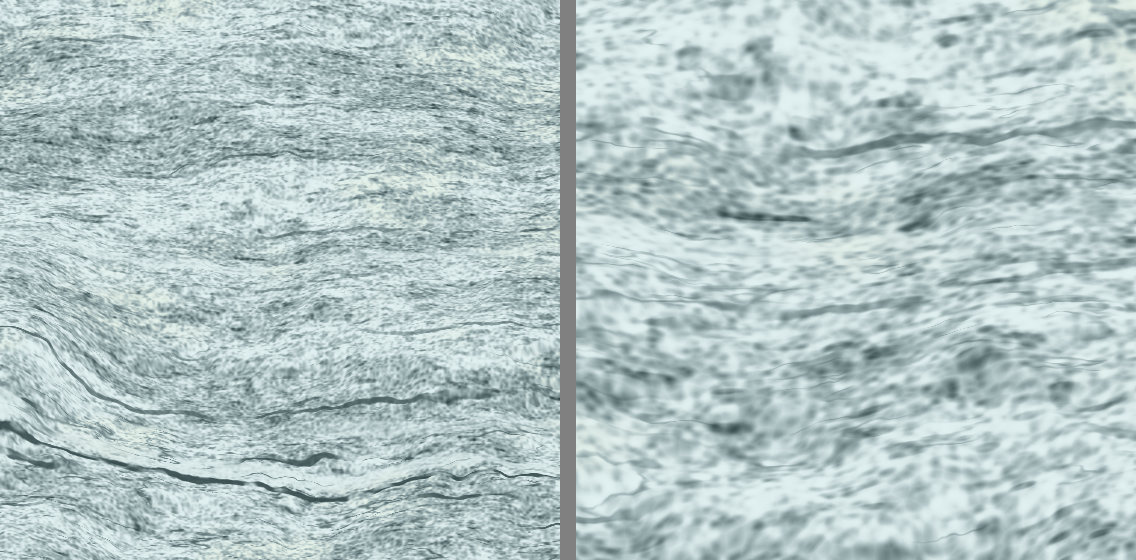
Left: the whole. Right: its middle third, enlarged.
Write a Shadertoy shader that draws this texture.

```glsl
// Pale grey-green gneiss: folded, grainy strata with white bands and broken dark mica veins.

float hash(vec2 p) {
    vec3 q = fract(vec3(p.xyx) * 0.1031);
    q += dot(q, q.yzx + 33.33);
    return fract((q.x + q.y) * q.z);
}

float valueNoise(vec2 p) {
    vec2 i = floor(p), f = fract(p);
    f = f * f * (3.0 - 2.0 * f);
    float low = mix(hash(i), hash(i + vec2(1, 0)), f.x);
    float high = mix(hash(i + vec2(0, 1)), hash(i + vec2(1, 1)), f.x);
    return mix(low, high, f.y);
}

float fbm(vec2 p) {
    float sum = 0.0, weight = 0.533;
    for (int i = 0; i < 4; i++) {
        sum += weight * valueNoise(p);
        p = p * 2.03 + vec2(17.3, 9.1);
        weight *= 0.5;
    }
    return sum;
}

// Distance to the nearest scattered cell centre
float cellular(vec2 p) {
    vec2 cell = floor(p);
    float nearest = 4.0;
    for (int y = -1; y <= 1; y++) {
        for (int x = -1; x <= 1; x++) {
            vec2 c = cell + vec2(x, y);
            vec2 d = c + vec2(hash(c), hash(c + 71.7)) - p;
            nearest = min(nearest, dot(d, d));
        }
    }
    return sqrt(nearest);
}

float bump(float x, float centre, float width) {
    float d = (x - centre) / width;
    return exp(-d * d);
}

// Height of a point within the unfolded layers
float strataHeight(vec2 p) {
    float middle = bump(p.y, 0.42, 0.2);
    float lower = 1.0 - smoothstep(0.3, 0.65, p.y);
    float fold = middle * (0.11 * bump(p.x, 0.0, 0.17) + 0.06 * smoothstep(0.3, 1.0, p.x));
    fold += 0.05 * lower * bump(p.x, 0.0, 0.18);
    fold -= 0.08 * smoothstep(0.7, 1.1, p.x) * smoothstep(0.6, 0.9, p.y);
    fold += 0.008 * sin(8.0 * p.x + 5.0 * p.y) + 0.004 * sin(19.0 * p.x - 9.0 * p.y);
    return p.y - fold + 0.07 * (fbm(p * vec2(4.0, 7.0)) - 0.5);
}

// Long streak of varying width, running along one layer
float vein(vec2 s, float level, float halfWidth, float presence, float seed) {
    float wander = 0.022 * (valueNoise(vec2(s.x * 5.0, seed)) - 0.5)
                 + 0.010 * (valueNoise(vec2(s.x * 24.0, seed + 5.0)) - 0.5);
    float swell = halfWidth * (0.35 + 1.3 * valueNoise(vec2(s.x * 9.0, seed + 9.0)));
    float gaps = valueNoise(vec2(s.x * 6.0, seed + 13.0));
    float shape = 1.0 - smoothstep(swell * 0.6, swell + 0.001, abs(s.y - level - wander));
    return shape * smoothstep(0.0, 0.3, gaps + presence - 0.6);
}

// Short broken contours of a stretched noise field
float hairlines(vec2 s, vec2 scale, float width) {
    float contour = abs(fbm(s * scale) - 0.5);
    float gaps = smoothstep(0.45, 0.7, valueNoise(s * scale * vec2(3.0, 0.9) + 41.0));
    return gaps * (1.0 - smoothstep(0.0, width, contour));
}

vec3 stoneColour(float tone, float warmth) {
    float light = smoothstep(0.6, 0.88, tone);
    vec3 tint = mix(vec3(0.0, 0.081, 0.088), vec3(0.0, 0.062, 0.066), light);
    return vec3(tone) + tint + warmth * light * vec3(0.012, 0.004, -0.03);
}

void mainImage(out vec4 fragColor, in vec2 fragCoord) {
    vec2 p = fragCoord / iResolution.xy;
    vec2 s = vec2(p.x, strataHeight(p));
    float lower = 1.0 - smoothstep(0.15, 0.36, p.y);

    // Broad bands, then finer streaks
    float bands = smoothstep(0.42, 0.58, fbm(s * vec2(3.0, 17.0) + 3.7));
    float tone = 0.75 + 0.13 * (bands - 0.5);
    tone += 0.05 * bump(s.y, 0.6, 0.05) - 0.035 * bump(s.y, 0.78, 0.09);
    tone += 0.28 * (fbm(s * vec2(12.0, 75.0) + 21.0) - 0.5);
    tone += 0.23 * (valueNoise(s * vec2(52.0, 200.0)) - 0.5);

    // Mineral grains, flattened along the layers
    tone += 0.24 * (cellular(s * vec2(100.0, 200.0)) - 0.5);
    tone += 0.27 * (valueNoise(s * vec2(190.0, 290.0) + 8.0) - 0.5);
    tone -= 0.20 * smoothstep(0.68, 0.92, valueNoise(s * vec2(45.0, 170.0) + 77.0));

    // Quartz bands with ragged edges
    vec2 ragged = s + vec2(0.0, 0.007 * (fbm(s * vec2(45.0, 70.0)) - 0.5));
    float quartz = vein(ragged, 0.155, 0.017, 1.0, 2.0);
    quartz = max(quartz, 0.7 * vein(ragged, 0.52, 0.010, 0.6, 31.0));
    quartz = max(quartz, 0.7 * vein(ragged, 0.235, 0.010, 0.4, 47.0));
    quartz = max(quartz, 0.6 * vein(ragged, 0.43, 0.008, 0.4, 53.0));
    tone = mix(tone, 0.85 + 0.35 * (tone - 0.72), 0.9 * quartz);

    // Mica veins, denser and darker near the bottom
    float mica = vein(ragged, 0.132, 0.0055, 0.7, 2.0);
    for (int i = 0; i < 10; i++) {
        float k = float(i);
        float level = 0.04 + 0.1 * k * (0.6 + 0.045 * k) + 0.02 * hash(vec2(k, 3.0));
        float depth = 1.0 - smoothstep(0.2, 0.4, level);
        float streak = vein(ragged, level, mix(0.0022, 0.004, depth), 0.2, 60.0 + 15.0 * k);
        mica = max(mica, streak * mix(0.6, 0.9, depth));
    }
    float fine = hairlines(ragged, vec2(4.5, 28.0), 0.025);
    fine = max(fine, 0.8 * hairlines(ragged + 6.0, vec2(9.0, 60.0), 0.035));
    mica = max(mica, fine * mix(0.4, 0.75, lower));
    mica *= 0.3 + 0.7 * smoothstep(0.2, 0.55, valueNoise(s * vec2(38.0, 130.0) + 15.0));
    tone = mix(tone, 0.2, 0.9 * mica);

    // Soft highlight limit
    tone = min(tone, 0.80 + 0.085 * (1.0 - exp(-max(tone - 0.80, 0.0) / 0.085)));
    float warmth = smoothstep(0.5, 0.7, fbm(p * vec2(4.0, 9.0) + 60.0));
    fragColor = vec4(stoneColour(clamp(tone, 0.12, 0.92), warmth), 1.0);
}
```
